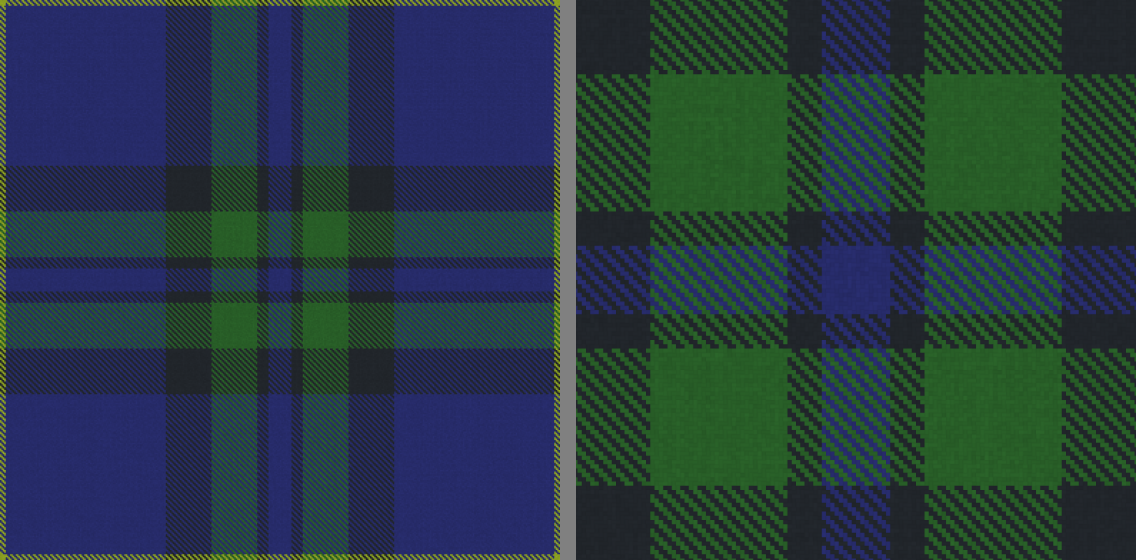
Left, the full canvas; right, a detail of the centre.
Reproduce this pattern procedurally as a Shadertoy shader.

```glsl
// Woven tartan: one mirrored sett of blue, black, green and a thin yellow edge.
// The same stripe sequence dyes warp and weft, which cross in a 2/2 twill;
// each pixel averages a small grid of samples to smooth threads and edges.

const float SETTS = 1.0;            // repeats across and down
const float UNITS = 98.0;           // stripe units in one sett
const float THREADS_PER_UNIT = 4.0; // one twill period per unit
const int SAMPLES = 4;              // samples per pixel side

const vec3 BLUE   = vec3(0.150, 0.168, 0.412);
const vec3 BLACK  = vec3(0.128, 0.145, 0.165);
const vec3 GREEN  = vec3(0.155, 0.365, 0.152);
const vec3 YELLOW = vec3(0.540, 0.620, 0.130);

float hash(vec2 p) {
    return fract(sin(dot(p, vec2(127.1, 311.7))) * 43758.5453);
}

// Stripe colour of a thread, by its distance from the centre of the sett
vec3 stripeColor(float thread) {
    float position = fract((thread + 0.5) / (UNITS * THREADS_PER_UNIT));
    float d = abs(position - 0.5) * UNITS;
    vec3 color = BLUE;
    color = mix(color, BLACK, step(2.0, d));
    color = mix(color, GREEN, step(4.0, d));
    color = mix(color, BLACK, step(12.0, d));
    color = mix(color, BLUE, step(20.0, d));
    return mix(color, YELLOW, step(48.0, d));
}

// Slight dye variation along the length of each yarn
float yarnTone(float thread, float along, float seed) {
    float whole = hash(vec2(thread, seed));
    float patchy = hash(vec2(thread + seed, floor(along / 6.0)));
    return 1.0 + 0.035 * (whole - 0.5) + 0.05 * (patchy - 0.5);
}

// Cloth colour at a point measured in threads
vec3 weave(vec2 p) {
    vec2 cell = floor(p);
    vec2 inside = fract(p) - 0.5;

    // Diagonal rib falling to the right: two threads over, two under
    bool warpOnTop = mod(cell.x + cell.y, 4.0) < 2.0;
    float thread = warpOnTop ? cell.x : cell.y;
    float along = warpOnTop ? cell.y : cell.x;
    float across = warpOnTop ? inside.x : inside.y;

    float seed = warpOnTop ? 17.0 : 53.0;
    float rounding = 1.02 - 0.24 * across * across;
    float grain = 1.0 + 0.08 * (hash(cell) - 0.5);
    return stripeColor(thread) * yarnTone(thread, along, seed) * rounding * grain;
}

void mainImage(out vec4 fragColor, in vec2 fragCoord) {
    float threadScale = SETTS * UNITS * THREADS_PER_UNIT / iResolution.y;
    vec3 sum = vec3(0.0);
    for (int j = 0; j < SAMPLES; j++) {
        for (int i = 0; i < SAMPLES; i++) {
            vec2 offset = (vec2(i, j) + 0.5) / float(SAMPLES) - 0.5;
            sum += weave((fragCoord + offset) * threadScale);
        }
    }
    fragColor = vec4(sum / float(SAMPLES * SAMPLES), 1.0);
}
```
